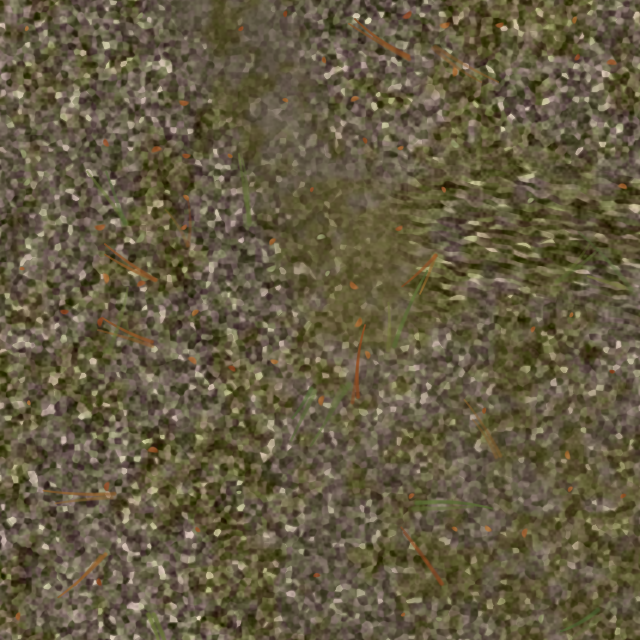
Write a Shadertoy shader that draws this texture.

```glsl
// Gritty forest soil: soft blended grains over mossy and stony patches, with
// contrast varying by region and a wind-combed streaky band at upper right.
// Leaf chips come from a jittered grid; needles and grass from bent strokes.

vec3 hash3(vec2 p) {
    vec3 q = fract(p.xyx * vec3(0.1031, 0.1030, 0.0973));
    q += dot(q, q.yxz + 33.33);
    return fract((q.xxy + q.yzz) * q.zyx);
}

float noise(vec2 p) {
    vec2 i = floor(p), f = fract(p);
    f = f * f * (3.0 - 2.0 * f);
    return mix(mix(hash3(i).x, hash3(i + vec2(1, 0)).x, f.x),
               mix(hash3(i + vec2(0, 1)).x, hash3(i + vec2(1, 1)).x, f.x), f.y);
}

float fbm(vec2 p) {
    float sum = 0.0, amp = 0.5;
    for (int i = 0; i < 4; i++) {
        sum += amp * noise(p);
        p = mat2(1.6, 1.2, -1.2, 1.6) * p + 7.3;
        amp *= 0.5;
    }
    return sum / 0.9375;
}

vec2 rotate(vec2 p, float a) {
    return vec2(cos(a) * p.x + sin(a) * p.y, cos(a) * p.y - sin(a) * p.x);
}

// Random triple per grain, blended softly between neighbouring grains
vec3 grains(vec2 p) {
    vec2 cell = floor(p);
    vec3 sum = vec3(0);
    float total = 0.0;
    for (int y = -1; y <= 1; y++)
    for (int x = -1; x <= 1; x++) {
        vec2 id = cell + vec2(x, y);
        vec2 d = id + 0.15 + 0.7 * hash3(id + 51.0).xy - p;
        float w = exp(-7.0 * dot(d, d));
        sum += w * hash3(id);
        total += w;
    }
    return sum / total;
}

float segmentDistance(vec2 p, vec2 a, vec2 b) {
    vec2 ab = b - a;
    return length(p - a - ab * clamp(dot(p - a, ab) / dot(ab, ab), 0.0, 1.0));
}

// Coverage of a tapering, slightly bent stroke that starts at the origin
float stroke(vec2 q, float len, float bend, float width) {
    float t = clamp(q.x / len, 0.0, 1.0);
    float d = length(vec2(q.x - t * len, q.y - bend * len * t * (1.0 - t)));
    return 1.0 - smoothstep(0.3, 1.5, d / (width * (1.1 - 0.6 * t)));
}

vec3 soil(vec2 p) {
    // Regions: combed band, faded diagonal strip, calmer lower right
    vec2 wobble = p + 0.12 * (vec2(fbm(p * 6.0), fbm(p * 6.0 + 40.0)) - 0.5);
    float combed = smoothstep(0.52, 0.68, wobble.x) * smoothstep(0.46, 0.55, wobble.y)
                 * (1.0 - smoothstep(0.68, 0.78, wobble.y));
    float faded = 1.0 - smoothstep(0.03, 0.15,
        segmentDistance(wobble, vec2(0.36, 1.0), vec2(0.57, 0.52)));
    float calm = smoothstep(0.3, 0.7, wobble.x) * (1.0 - smoothstep(0.35, 0.55, wobble.y));
    float contrast = (1.0 - 0.55 * faded) * (1.0 - 0.28 * calm) * (0.8 + 0.4 * fbm(p * 9.0));

    // Grain tone, with elongated grains in the combed band
    vec2 warped = p + 0.006 * (vec2(noise(p * 50.0), noise(p * 50.0 + 9.0)) - 0.5);
    vec3 grit = grains(warped * 105.0);
    vec3 streaks = grains(rotate(warped, -0.17) * vec2(48, 135) + 20.0);
    vec3 grain = mix(grit, streaks, combed);
    float tone = 0.34 * (grain.x - 0.5) + 0.14 * (noise(p * 210.0) - 0.5)
               + 0.12 * (noise(p * 62.0 + 5.0) - 0.5);
    tone += 0.22 * smoothstep(0.74, 0.95, grain.x) * smoothstep(0.3, 0.7, grain.y);

    // Moss and stone patches
    float moss = smoothstep(0.4, 0.66, 0.6 * fbm(p * 8.0 + 3.0) + 0.4 * noise(p * 38.0)
                 + 0.08 * combed + 0.04 * faded);
    vec3 color = mix(vec3(0.405, 0.365, 0.300), vec3(0.360, 0.330, 0.195), moss);
    color *= 0.9 + 0.2 * fbm(p * 5.0 + 17.0);
    color += tone * contrast * vec3(1.0, 0.98, 0.92);
    color += contrast * 0.08 * (grain.z - 0.5) * vec3(0.6, -0.4, 1.0);
    return color;
}

void mainImage(out vec4 fragColor, in vec2 fragCoord) {
    vec2 p = fragCoord / iResolution.y;
    vec3 color = soil(p);

    // Leaf chips and pale flakes
    vec2 id = floor(p * 15.0);
    vec3 h = hash3(id + 90.0), k = hash3(id + 170.0);
    vec2 q = rotate((fract(p * 15.0) - 0.28 - 0.44 * h.xy) / 15.0, 6.28 * k.x);
    q.y += 30.0 * q.x * q.x;
    float chip = length(q / mix(vec2(0.005, 0.0035), vec2(0.011, 0.006), k.y));
    vec3 chipColor = k.z > 0.85 ? vec3(0.60, 0.62, 0.44)
                   : mix(vec3(0.56, 0.27, 0.13), vec3(0.72, 0.50, 0.24), k.z);
    color = mix(color, chipColor + 0.15 * (noise(p * 160.0) - 0.5),
                step(h.z, 0.32) * 0.85 * (1.0 - smoothstep(0.45, 1.0, chip)));

    // Paired strokes: orange needles first, then green grass
    for (int i = 0; i < 44; i++) {
        vec3 pair = hash3(vec2(i / 2, 7)), own = hash3(vec2(i, 31));
        bool grass = i >= 22;
        float angle = 6.28 * pair.z + 0.6 * (own.x - 0.5);
        vec2 root = pair.xy + 0.015 * (own.yz - 0.5);
        float cover = stroke(rotate(p - root, angle), 0.05 + 0.08 * own.y,
                             0.4 * (own.z - 0.5), grass ? 0.0036 : 0.0030);
        vec3 tint = grass ? mix(vec3(0.31, 0.40, 0.20), vec3(0.47, 0.49, 0.22), own.x)
                          : mix(vec3(0.54, 0.27, 0.12), vec3(0.58, 0.42, 0.18), own.x);
        tint *= 0.85 + 0.3 * noise(p * 90.0);
        color = mix(color, tint, cover * (0.3 + 0.55 * own.z));
    }
    fragColor = vec4(clamp(color, 0.0, 1.0), 1.0);
}
```
